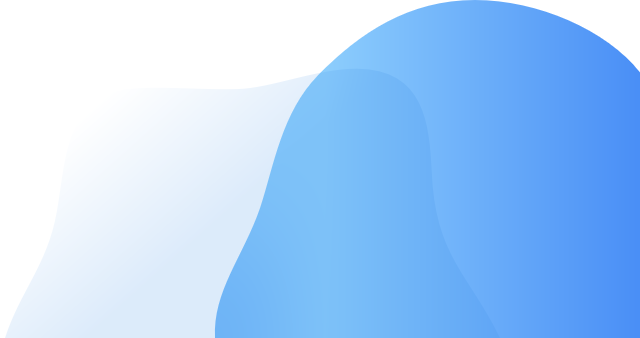
Write a Shadertoy shader that draws this background.

```glsl
// Two smooth overlapping hills on white: a vivid blue one and a faint blue veil.
// Outlines are cubic Bezier chains; each gives a distance for soft edges and an
// even-odd crossing parity for the inside. Linear gradients fill both.
#define CANVAS vec2(7.68, 4.06)
#define CURVE_STEPS 16
#define SKY_BLUE vec3(0.55, 0.805, 0.99)
#define DEEP_BLUE vec3(0.29, 0.56, 0.965)
#define SHADE_BLUE vec3(0.40, 0.67, 0.97)
#define VEIL_BLUE vec3(0.24, 0.56, 0.90)
#define VEIL_OPACITY 0.18
#define VEIL_START vec2(1.1, 2.76)
#define VEIL_AXIS vec2(0.33, -0.37)

struct Outline {
    float distSq;
    bool inside;
};

vec2 cubic(vec2 a, vec2 b, vec2 c, vec2 d, float t) {
    vec2 ab = mix(a, b, t), bc = mix(b, c, t), cd = mix(c, d, t);
    return mix(mix(ab, bc, t), mix(bc, cd, t), t);
}

// Adds one curve: nearest distance, and crossings of a ray going left.
void addCurve(inout Outline o, vec2 p, vec2 a, vec2 b, vec2 c, vec2 d) {
    vec2 from = a;
    for (int i = 1; i <= CURVE_STEPS; i++) {
        vec2 to = cubic(a, b, c, d, float(i) / float(CURVE_STEPS));
        vec2 edge = to - from, rel = p - from;
        vec2 gap = rel - edge * clamp(dot(rel, edge) / dot(edge, edge), 0.0, 1.0);
        o.distSq = min(o.distSq, dot(gap, gap));
        if ((from.y > p.y) != (to.y > p.y)) {
            float crossX = from.x + edge.x * (p.y - from.y) / edge.y;
            if (crossX < p.x) o.inside = !o.inside;
        }
        from = to;
    }
}

float coverage(Outline o, float pixel) {
    float dist = sqrt(o.distSq) * (o.inside ? -1.0 : 1.0);
    return clamp(0.5 - dist / pixel, 0.0, 1.0);
}

// Tall hill, open at the bottom and at the right side of the canvas.
Outline blueHill(vec2 p) {
    Outline o = Outline(1e3, false);
    addCurve(o, p, vec2(2.58, 0.0), vec2(2.55, 0.56), vec2(2.92, 0.98), vec2(3.12, 1.56));
    addCurve(o, p, vec2(3.12, 1.56), vec2(3.29, 2.08), vec2(3.38, 2.71), vec2(3.82, 3.16));
    addCurve(o, p, vec2(3.82, 3.16), vec2(4.32, 3.67), vec2(4.91, 4.06), vec2(5.70, 4.06));
    addCurve(o, p, vec2(5.70, 4.06), vec2(6.45, 4.06), vec2(7.28, 3.70), vec2(7.68, 3.19));
    return o;
}

// Wide, low hill, open at the bottom.
Outline veilHill(vec2 p) {
    Outline o = Outline(1e3, false);
    addCurve(o, p, vec2(0.06, 0.0), vec2(0.24, 0.56), vec2(0.57, 0.88), vec2(0.68, 1.51));
    addCurve(o, p, vec2(0.68, 1.51), vec2(0.79, 2.09), vec2(0.76, 2.98), vec2(1.65, 3.00));
    addCurve(o, p, vec2(1.65, 3.00), vec2(2.00, 3.02), vec2(2.45, 2.98), vec2(2.85, 2.99));
    addCurve(o, p, vec2(2.85, 2.99), vec2(3.25, 3.00), vec2(3.80, 3.235), vec2(4.28, 3.235));
    addCurve(o, p, vec2(4.28, 3.235), vec2(5.10, 3.23), vec2(5.15, 2.56), vec2(5.18, 2.01));
    addCurve(o, p, vec2(5.18, 2.01), vec2(5.22, 0.98), vec2(5.62, 0.78), vec2(6.00, 0.0));
    return o;
}

void mainImage(out vec4 fragColor, in vec2 fragCoord) {
    vec2 p = fragCoord / iResolution.xy * CANVAS;
    float pixel = CANVAS.y / iResolution.y;

    // Blue fill: light to deep from left to right, dimmer at the lower left
    vec3 blue = mix(SKY_BLUE, DEEP_BLUE, clamp((p.x - 3.9) / 3.75, 0.0, 1.0));
    float shade = smoothstep(4.2, 2.6, p.x) * smoothstep(2.5, 0.0, p.y);
    blue = mix(blue, SHADE_BLUE, 0.5 * shade);
    vec3 color = mix(vec3(1.0), blue, coverage(blueHill(p), pixel));

    // Veil: fades in diagonally and tints everything below it
    float fade = clamp(dot(p - VEIL_START, VEIL_AXIS), 0.0, 1.0);
    color = mix(color, VEIL_BLUE, VEIL_OPACITY * fade * coverage(veilHill(p), pixel));

    fragColor = vec4(color, 1.0);
}
```
